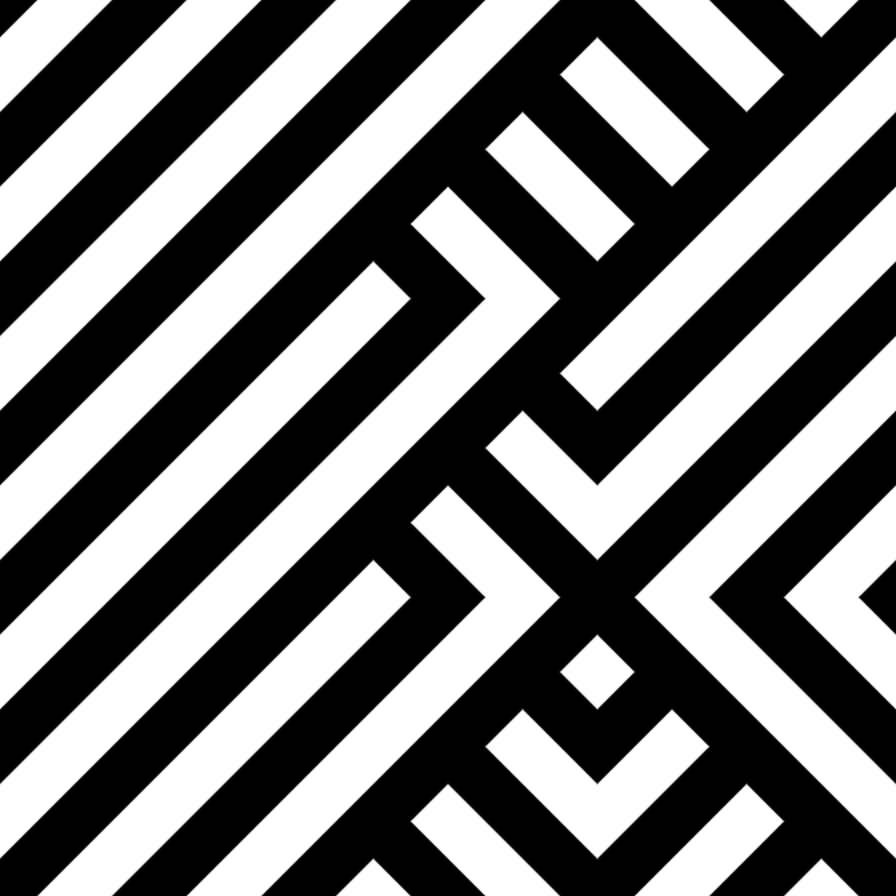
A three.js fragment shader for this pattern:

```glsl
varying vec2 vUv;

const float TILES = 3.0;
const float PERIOD = 0.5;
const float HALF_BAND = 0.125;
const float SOFTNESS = 0.006;
const vec3 INK = vec3(0.0);
const vec3 PAPER = vec3(1.0);

// Signed depth inside a repeating band, positive within the band
float bandDepth(float t, float period, float halfWidth) {
  return halfWidth - abs(mod(t, period) - 0.5 * period);
}

// Side of the diagonal with crossing bars: -1 above, 1 below, 0 neither
float crossedSide(vec2 tile) {
  if (tile.x < 0.5) return 0.0;
  if (tile.x < 1.5) return 1.0;
  return 1.0 - tile.y;
}

// Only the lower right tile leans the other way
float leanSign(vec2 tile) {
  return tile.x > 1.5 && tile.y < 0.5 ? -1.0 : 1.0;
}

// Bands parallel to the diagonal, with capped bars on the crossed side
float tileDepth(vec2 p, float side) {
  float across = p.x - p.y;
  float along = p.x + p.y;
  float sideDepth = across * side;
  if (sideDepth > 0.0) {
    float bars = bandDepth(along, PERIOD, HALF_BAND);
    return min(bars, sideDepth - HALF_BAND);
  }
  return bandDepth(across, PERIOD, HALF_BAND);
}

void main() {
  // Tile index and centered local position
  vec2 grid = vUv * TILES;
  vec2 tile = min(floor(grid), TILES - 1.0);
  vec2 local = grid - tile - 0.5;
  local.x *= leanSign(tile);

  // Smooth two-tone fill
  float depth = tileDepth(local, crossedSide(tile));
  float fill = smoothstep(-SOFTNESS, SOFTNESS, depth);
  gl_FragColor = vec4(mix(INK, PAPER, fill), 1.0);
}
```
